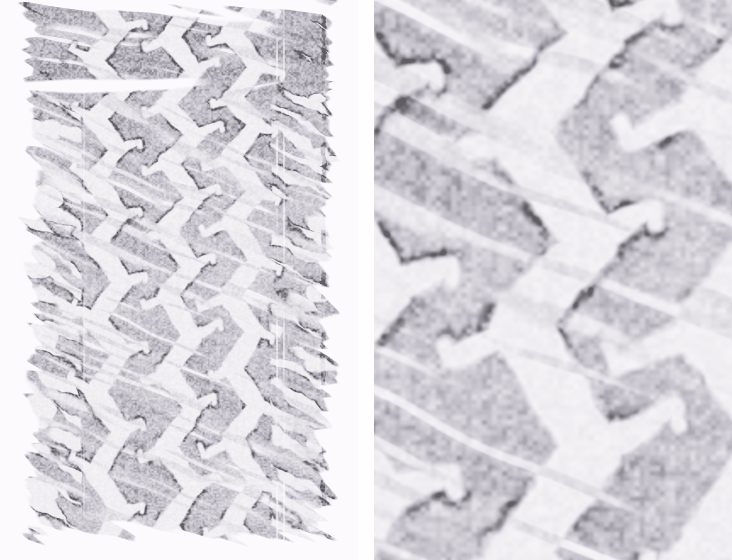
Left: the whole. Right: its middle third, enlarged.
Give the GLSL for this pattern, as a Shadertoy shader.

```glsl
const float PI = 3.14159265;
const float PITCH = 0.122;      // height of one zigzag repeat
const float SWING = 0.024;      // sideways reach of the zigzag
const vec3 PAPER = vec3(0.99, 0.98, 0.99);
const vec3 LILAC = vec3(0.75, 0.735, 0.775);
const vec3 GRAPHITE = vec3(0.38, 0.37, 0.39);

float hash(vec2 p) {
    return fract(sin(dot(p, vec2(127.1, 311.7))) * 43758.5453);
}

float noise(vec2 p) {
    vec2 i = floor(p), f = fract(p);
    f = f * f * (3.0 - 2.0 * f);
    return mix(mix(hash(i), hash(i + vec2(1, 0)), f.x),
               mix(hash(i + vec2(0, 1)), hash(i + vec2(1, 1)), f.x), f.y);
}

float fbm(vec2 p) {
    return 0.55 * noise(p) + 0.3 * noise(p * 2.1 + 7.3) + 0.15 * noise(p * 4.3 + 3.1);
}

// Capsule whose radius changes from r.x at a to r.y at b
float taperedCapsule(vec2 p, vec2 a, vec2 b, vec2 r) {
    vec2 ab = b - a;
    float h = clamp(dot(p - a, ab) / dot(ab, ab), 0.0, 1.0);
    return length(p - a - ab * h) - mix(r.x, r.y, h);
}

// Even vertices lie on the right, odd ones on the left
vec2 zigzagVertex(float index, float seed) {
    float side = 1.0 - 2.0 * mod(index, 2.0);
    vec2 jitter = vec2(hash(vec2(index, seed)), hash(vec2(seed, index + 9.0))) - 0.5;
    return vec2(side * SWING, index * PITCH * 0.5) + jitter * vec2(0.008, 0.014);
}

// Zigzag groove with a short hooked arm at every corner
float grooveDistance(vec2 p, float centre, float phase, vec2 leftArm, vec2 rightArm) {
    vec2 q = p - vec2(centre, phase * PITCH);
    float middle = floor(q.y / (PITCH * 0.5));
    float d = 1.0;
    for (int i = -1; i <= 2; i++) {
        float index = middle + float(i);
        vec2 a = zigzagVertex(index, centre);
        vec2 b = zigzagVertex(index + 1.0, centre);
        float isLeft = mod(index, 2.0);
        vec2 arm = mix(rightArm, leftArm, isLeft) * mix(0.8, 1.2, hash(vec2(index, centre + 4.0)));
        vec2 tip = a + arm;
        d = min(d, taperedCapsule(q, a, b, mix(vec2(0.014, 0.017), vec2(0.018, 0.015), isLeft)));
        d = min(d, taperedCapsule(q, a, tip, vec2(0.011, 0.005)));
        d = min(d, taperedCapsule(q, tip, tip + arm.yx * vec2(-0.15, 0.25), vec2(0.005, 0.004)));
    }
    return d;
}

// Broken slanted channels on the outer shoulders
float shoulderDistance(vec2 p) {
    float spacing = PITCH * 0.34;
    float slant = p.y - 0.55 * p.x + 0.03 * fbm(p * 22.0);
    float channel = abs(fract(slant / spacing) - 0.5) * spacing;
    channel += 0.024 * (noise(p * vec2(24.0, 32.0) + 5.0) - 0.5) - 0.006;
    return max(channel, 0.17 - abs(p.x - 0.315));
}

// Round gap repeated down an edge
float lobeDistance(vec2 p, float x, float phase, float radius) {
    float y = (fract(p.y / PITCH - phase + 0.5) - 0.5) * PITCH;
    return length(vec2((p.x - x) * 0.8, y)) - radius + 0.025 * (fbm(p * 30.0) - 0.5);
}

float thinLine(float offset, float halfWidth, float pixel) {
    return 1.0 - smoothstep(halfWidth, halfWidth + pixel, abs(offset));
}

void mainImage(out vec4 fragColor, in vec2 fragCoord) {
    float pixel = 1.0 / iResolution.y;
    vec2 p = vec2(fragCoord.x, iResolution.y - fragCoord.y) * pixel;

    // Tread space: repeats stretch gently down the sheet
    float along = p.y - 0.02;
    float row = along * 8.2 + 0.3 * sin(PI * along / 0.853);
    vec2 tread = vec2(p.x, row * PITCH);
    tread += 0.009 * (vec2(fbm(p * 38.0), fbm(p * 38.0 + 17.0)) - 0.5);

    // Grooves, shoulders and edge gaps
    float d = grooveDistance(tread, 0.193, 0.28, vec2(-0.036, -0.022), vec2(0.043, -0.015));
    d = min(d, grooveDistance(tread, 0.322, 0.0, vec2(-0.042, 0.02), vec2(0.04, -0.02)));
    d = min(d, grooveDistance(tread, 0.436, -0.1, vec2(-0.044, 0.02), vec2(0.038, 0.014)));
    float top = 1.0 - smoothstep(0.13, 0.18, p.y);
    d = min(d, shoulderDistance(tread) + 0.015 * top);
    float lobes = min(lobeDistance(tread, 0.073, 0.0, 0.025), lobeDistance(tread, 0.568, 0.4, 0.015));
    d = min(d, lobes + 0.05 * top);

    // Slanted pencil strokes
    float slope = mix(0.42, 0.2, top);
    float across = p.y - slope * p.x + 0.012 * noise(p * 14.0);
    float stroke = noise(vec2(p.x * 9.0, across * 105.0));
    float broad = noise(vec2(p.x * 7.0 + 3.0, across * 42.0));
    float gaps = smoothstep(0.66, 0.88, stroke) + 0.6 * smoothstep(0.65, 0.9, broad);

    // Graphite density: blocks, dark rims and scratches
    float block = smoothstep(-0.002, 0.0035, d);
    float density = 0.43 + 0.16 * (fbm(p * 9.0) - 0.5) + 0.1 * top;
    density += 0.22 * (0.5 - stroke) - mix(0.2, 0.38, top) * gaps;
    float rim = smoothstep(-0.002, 0.001, d) * (1.0 - smoothstep(0.002, 0.009, d));
    density += 0.5 * rim * smoothstep(0.42, 0.7, noise(p * 36.0 + 8.0));
    float groove = 0.09 + 0.12 * smoothstep(0.6, 0.85, stroke);
    density = mix(groove, max(density, 0.06), block);
    float scratch = thinLine(p.x - 0.495, 0.0008, pixel) + thinLine(p.x - 0.507, 0.0006, pixel)
                  + 0.6 * thinLine(p.x - 0.15, 0.0005, pixel);
    density *= 1.0 - 0.6 * scratch * smoothstep(0.3, 0.6, noise(vec2(p.x * 50.0, p.y * 18.0)));
    float band = abs(p.y - 0.153 + 0.1 * (p.x - 0.2) * p.x) - 0.006 + 0.012 * (broad - 0.5);
    density *= mix(1.0, smoothstep(-0.002, 0.004, band), 1.0 - smoothstep(0.33, 0.4, p.x));
    float dashes = thinLine(p.x - 0.578 - 0.006 * (stroke - 0.5), 0.003, 0.002);
    density += 0.35 * dashes * smoothstep(0.5, 0.7, noise(vec2(2.0, p.y * 38.0)));

    // Ragged outline and paper grain
    float edge = max(max(0.058 - p.x, p.x - 0.586), max(0.014 - p.y, p.y - 0.955));
    edge += 0.035 * (stroke - 0.5) + 0.03 * (broad - 0.5);
    density *= 1.0 - smoothstep(-0.004, 0.004, edge);
    float grain = 0.6 * noise(p * 330.0) + 0.4 * noise(p * 190.0 + 11.0);
    density = clamp(density * (0.45 + 1.1 * grain), 0.0, 1.0);

    vec3 color = mix(PAPER, LILAC, min(density * 2.0, 1.0));
    color = mix(color, GRAPHITE, max(density * 2.0 - 1.0, 0.0));
    fragColor = vec4(color, 1.0);
}
```
